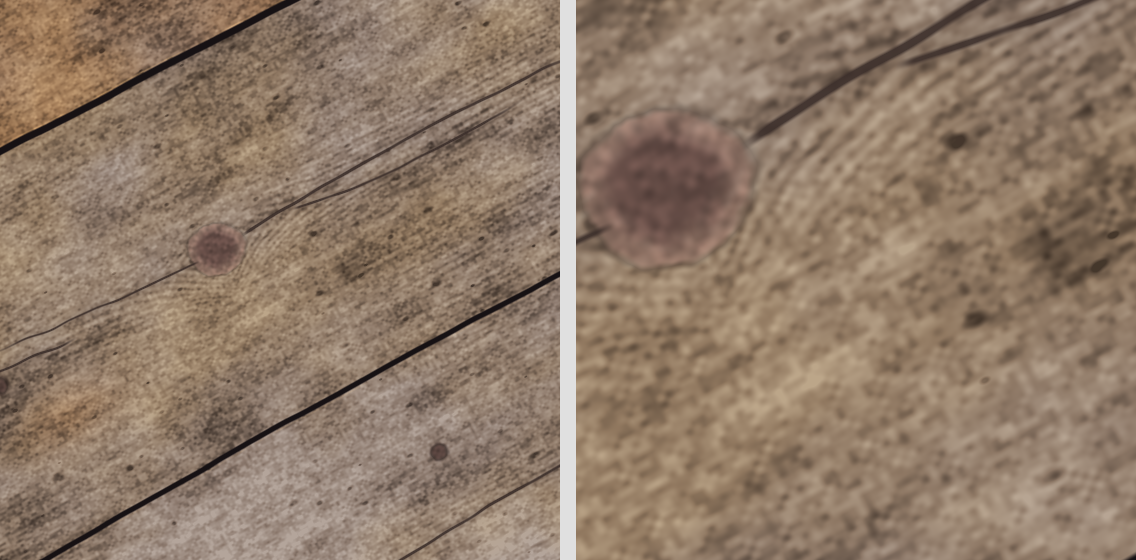
Left: the whole. Right: its middle third, enlarged.
This texture is drawn by a three.js fragment shader. Its source:

```glsl
varying vec2 vUv;

// Board layout: x runs along the grain, y across it
const float GRAIN_ANGLE = 0.495;
const float UPPER_GAP = 0.637;
const float LOWER_GAP = -0.026;
const vec2 MAIN_KNOT = vec2(0.605, 0.306);
const vec2 SMALL_KNOT = vec2(0.782, -0.203);
const vec2 EDGE_KNOT = vec2(0.147, 0.273);

// Wood colours
const vec3 WOOD_DARK = vec3(0.37, 0.31, 0.265);
const vec3 WOOD_MID = vec3(0.55, 0.47, 0.405);
const vec3 WOOD_LIGHT = vec3(0.66, 0.59, 0.525);
const vec3 GAP_COLOR = vec3(0.085, 0.065, 0.075);
const vec3 CRACK_COLOR = vec3(0.23, 0.18, 0.165);
const vec3 KNOT_CORE = vec3(0.37, 0.275, 0.255);
const vec3 KNOT_RIM = vec3(0.57, 0.445, 0.40);
const vec3 TINT_COOL = vec3(0.985, 0.995, 1.04);
const vec3 TINT_WARM = vec3(1.03, 1.0, 0.92);
const vec3 TINT_ORANGE = vec3(1.10, 0.96, 0.80);

// Grain strengths
const float RING_FREQ = 620.0;
const float BLOTCH = 1.15;
const float SPECKLE = 0.62;
const float STREAK = 0.36;

float hash(vec2 p) {
  vec3 q = fract(vec3(p.xyx) * 0.1031);
  q += dot(q, q.yzx + 33.33);
  return fract((q.x + q.y) * q.z);
}

float noise(vec2 p) {
  vec2 i = floor(p), f = fract(p);
  f = f * f * (3.0 - 2.0 * f);
  return mix(mix(hash(i), hash(i + vec2(1.0, 0.0)), f.x),
             mix(hash(i + vec2(0.0, 1.0)), hash(i + 1.0), f.x), f.y);
}

// Layered noise centred on zero
float fbm(vec2 p) {
  float sum = 0.0, amp = 0.5;
  for (int i = 0; i < 4; i++) {
    sum += amp * (noise(p) - 0.5);
    p = p * 2.03 + 17.3;
    amp *= 0.5;
  }
  return sum;
}

float blob(vec2 p, vec2 center, vec2 radius) {
  vec2 q = (p - center) / radius;
  return exp(-dot(q, q));
}

float band(float d, float halfWidth, float soft) {
  return 1.0 - smoothstep(halfWidth - soft, halfWidth + soft, abs(d));
}

// Bowed split, tapering from start to end
float crack(vec2 p, vec2 a, vec2 b, float bow, float width) {
  float t = (p.x - a.x) / (b.x - a.x);
  float y = mix(a.y, b.y, t) + bow * 4.0 * t * (1.0 - t);
  y += 0.005 * (noise(vec2(p.x * 22.0, a.y * 90.0)) - 0.5);
  float ends = smoothstep(-0.01, 0.03, t) * (1.0 - smoothstep(0.8, 1.03, t));
  float wear = 0.6 + 0.4 * noise(vec2(p.x * 40.0, a.x * 50.0));
  float d = p.y - y;
  return ends * (wear * band(d, width, 0.0017) + 0.25 * exp(-abs(d) / 0.006));
}

// Growth lines that part around the main knot
float rings(vec2 p) {
  vec2 d = p - MAIN_KNOT;
  float level = sqrt(d.y * d.y + 0.00012) - 0.085 * exp(-abs(d.x) / 0.11);
  float wave = sin(level * RING_FREQ + 9.0 * fbm(p * vec2(7.0, 20.0)));
  float near = exp(-d.y * d.y / 0.0045) * smoothstep(0.3, 0.6, noise(p * vec2(6.0, 14.0)) + 0.15);
  float plain = sin(p.y * RING_FREQ * 0.9 + 10.0 * fbm(p * vec2(4.0, 9.0)));
  float patches = smoothstep(0.5, 0.85, noise(p * vec2(3.0, 9.0) + 5.0));
  patches += blob(p, vec2(0.75, -0.31), vec2(0.5, 0.045));
  return wave * near + 0.5 * plain * patches * (1.0 - near);
}

// Sparse small pits scattered over the boards
float pits(vec2 p) {
  float sum = 0.0;
  for (int i = 0; i < 2; i++) {
    vec2 g = p * (9.0 + 6.0 * float(i)) + 31.0 * float(i);
    vec2 cell = floor(g);
    vec2 c = 0.25 + 0.5 * vec2(hash(cell + 3.1), hash(cell + 8.7));
    float r = mix(0.03, 0.07, hash(cell + 5.5));
    sum += step(0.72, hash(cell)) * (1.0 - smoothstep(r * 0.4, r * 1.5, length((fract(g) - c) * vec2(0.7, 1.2))));
  }
  return sum;
}

void main() {
  float s = sin(GRAIN_ANGLE), k = cos(GRAIN_ANGLE);
  vec2 p = vec2(k * vUv.x + s * vUv.y, k * vUv.y - s * vUv.x);
  float ragged = 0.003 * (noise(vec2(p.x * 18.0, 2.0)) - 0.5);
  float upper = p.y - UPPER_GAP + 0.015 * (p.x - 0.64) + ragged;
  float lower = p.y - LOWER_GAP - 0.012 * (p.x - 0.6) + 0.025 * (p.x - 0.6) * (p.x - 0.6) - ragged;
  float topBoard = smoothstep(-0.002, 0.002, upper);
  float bottomBoard = 1.0 - smoothstep(-0.002, 0.002, lower);

  // Weathered tone
  float tone = 0.56 + 0.7 * fbm(p * vec2(2.2, 3.5) + 4.0);
  tone += BLOTCH * fbm(p * vec2(11.0, 19.0) + 40.0 * topBoard);
  tone += SPECKLE * (noise(p * vec2(190.0, 230.0)) - 0.5);
  tone += 0.7 * SPECKLE * (noise(p * vec2(85.0, 125.0) + 9.0) - 0.5);
  tone += STREAK * (noise(p * vec2(14.0, 150.0)) - 0.5);
  tone += 0.22 * rings(p) + 0.16 * bottomBoard - 0.1 * topBoard;
  tone += 0.3 * blob(p, vec2(1.13, 0.45), vec2(0.22, 0.1));
  tone += 0.2 * bottomBoard * (1.0 - smoothstep(-0.345, -0.33, p.y));
  tone -= 0.5 * blob(p, vec2(0.48, 0.04), vec2(0.12, 0.06));
  tone -= 0.35 * blob(p, vec2(0.1, 0.05), vec2(0.14, 0.07));
  tone -= 0.45 * blob(p, vec2(0.72, 0.312), vec2(0.06, 0.022));
  tone -= 0.4 * blob(p, vec2(0.69, 0.422), vec2(0.025, 0.018));
  tone -= 0.6 * pits(p);
  tone -= 0.3 * (exp(-abs(upper) / 0.014) + exp(-abs(lower) / 0.016));
  tone = clamp(tone, -0.3, 1.25);
  vec3 color = mix(WOOD_DARK, WOOD_MID, min(tone * 2.0, 1.0));
  color = mix(color, WOOD_LIGHT, max(tone * 2.0 - 1.0, 0.0));

  // Warm and cool staining
  float warmth = clamp(0.5 + 2.4 * fbm(p * vec2(4.0, 6.0) + 21.0) - 0.3 * bottomBoard, 0.0, 1.0);
  color *= mix(TINT_COOL, TINT_WARM, warmth);
  float rust = topBoard * (0.55 + 0.9 * fbm(p * 9.0)) + 0.5 * blob(p, vec2(0.23, 0.17), vec2(0.1, 0.05));
  color *= mix(vec3(1.0), TINT_ORANGE, clamp(rust, 0.0, 1.0));

  // Knots
  float wobble = 0.022 * fbm(p * 30.0);
  float r = length((p - MAIN_KNOT) * vec2(0.95, 1.1)) + wobble;
  float grit = 0.8 + 0.4 * noise(p * 160.0);
  color = mix(color, KNOT_RIM * grit, 0.7 * (1.0 - smoothstep(0.044, 0.053, r)));
  color = mix(color, KNOT_CORE * grit, 0.85 * (1.0 - smoothstep(0.022, 0.045, r)));
  color *= 1.0 - 0.2 * band(r - 0.05, 0.002, 0.003);
  float rs = min(length(p - SMALL_KNOT), length(p - EDGE_KNOT)) + 0.5 * wobble;
  color = mix(color, KNOT_CORE * 0.85 * grit, 0.85 * (1.0 - smoothstep(0.009, 0.021, rs)));
  color *= 1.0 - 0.3 * band(rs - 0.014, 0.002, 0.003);

  // Splits
  float split = crack(p, vec2(0.655, 0.305), vec2(1.38, 0.304), 0.012, 0.0024);
  split += crack(p, vec2(0.76, 0.302), vec2(1.22, 0.283), -0.016, 0.0019);
  split += crack(p, vec2(0.565, 0.301), vec2(0.15, 0.333), -0.004, 0.0016);
  split += crack(p, vec2(0.13, 0.3), vec2(0.31, 0.283), 0.0, 0.0018);
  split += crack(p, vec2(0.6, -0.34), vec2(1.08, -0.326), 0.003, 0.0022);
  color = mix(color, CRACK_COLOR, min(split, 0.9));

  // Gaps with a worn, lit edge
  float glint = band(upper - 0.0085, 0.001, 0.002) + 0.5 * band(lower + 0.0075, 0.001, 0.002);
  color += vec3(0.22, 0.18, 0.10) * glint * noise(vec2(p.x * 45.0, 7.0));
  float gap = max(band(upper, 0.0062, 0.0018), band(lower, 0.0046, 0.0018));
  color = mix(color, GAP_COLOR, gap);
  gl_FragColor = vec4(color, 1.0);
}
```
